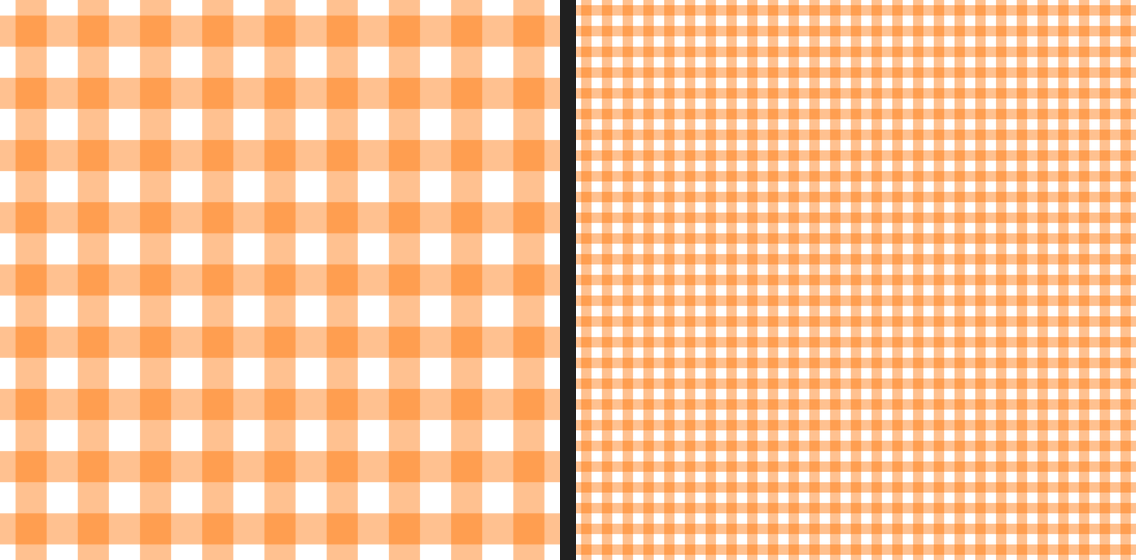
Left, the tile; right, the same tile 3 across and 3 down.
Give the GLSL for this pattern, as a Shadertoy shader.

```glsl
// Orange gingham check: even translucent bands crossing on white cloth.
#define REPEATS 9.0
#define BAND_WIDTH 0.5
#define EDGE_SOFTNESS 0.012
#define CLOTH_COLOR vec3(1.0, 1.0, 1.0)
#define SINGLE_COLOR vec3(1.0, 0.758, 0.563)
#define CROSSING_COLOR vec3(1.0, 0.62, 0.312)

// Coverage of the vertical (x) and horizontal (y) bands, centred in each cell
vec2 bandCoverage(vec2 cell, vec2 softness) {
    vec2 edgeDistance = abs(fract(cell) - 0.5) - 0.5 * BAND_WIDTH;
    return 1.0 - smoothstep(-softness, softness, edgeDistance);
}

void mainImage(out vec4 fragColor, in vec2 fragCoord) {
    vec2 cell = fragCoord / iResolution.xy * REPEATS;

    // Edges are never sharper than about one pixel
    vec2 softness = max(vec2(EDGE_SOFTNESS), 0.6 * REPEATS / iResolution.xy);
    vec2 band = bandCoverage(cell, softness);

    // Blend cloth, single bands and crossings
    vec3 offBand = mix(CLOTH_COLOR, SINGLE_COLOR, band.y);
    vec3 onBand = mix(SINGLE_COLOR, CROSSING_COLOR, band.y);
    fragColor = vec4(mix(offBand, onBand, band.x), 1.0);
}
```
